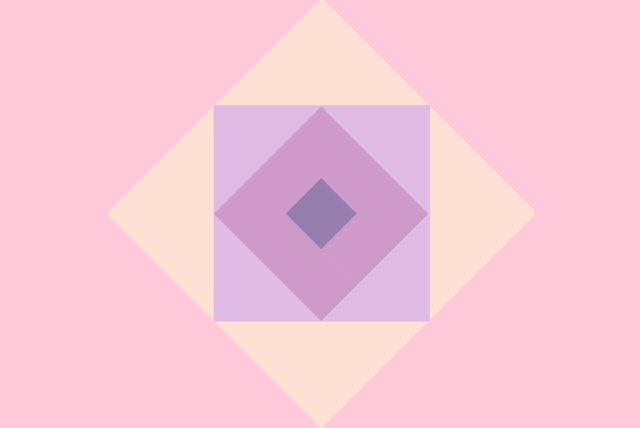
Give the GLSL for this background, as a Shadertoy shader.

```glsl
// Nested geometric quilt: a cream diamond on pink holds a lavender square,
// which holds a mauve diamond with a small purple one at its heart.
// Each shape is a signed distance painted in order with a smooth edge.

float diamond(vec2 p, float radius) {
    return (abs(p.x) + abs(p.y) - radius) * 0.7071;
}

float square(vec2 p, float halfSide) {
    return max(abs(p.x), abs(p.y)) - halfSide;
}

// Coverage of a shape, blended over about one pixel
float cover(float dist) {
    return clamp(0.5 - dist * iResolution.y, 0.0, 1.0);
}

void mainImage(out vec4 fragColor, in vec2 fragCoord) {
    // Centred coordinates, one unit per canvas height
    vec2 p = (fragCoord - 0.5 * iResolution.xy) / iResolution.y;

    vec3 pink = vec3(1.0, 0.788, 0.851);
    vec3 cream = vec3(0.996, 0.878, 0.831);
    vec3 lavender = vec3(0.878, 0.737, 0.898);
    vec3 mauve = vec3(0.804, 0.604, 0.792);
    vec3 purple = vec3(0.588, 0.494, 0.686);

    // Outer diamond, its right tip trimmed
    float outer = max(diamond(p - vec2(0.0039, 0.002), 0.503), p.x - 0.5);
    vec3 color = mix(pink, cream, cover(outer));

    // Square with a thin pale rim
    float panel = square(p - vec2(0.0043, 0.0016), 0.2522);
    color = mix(color, lavender, 0.4 * cover(panel - 0.0015));
    color = mix(color, lavender, cover(panel));

    // Middle diamond
    color = mix(color, mauve, cover(diamond(p - vec2(0.0025, 0.0006), 0.2506)));

    // Faint seams running down from the inner diamond's lower tip
    vec2 q = p - vec2(0.003, -0.082);
    float seam = max(abs(abs(q.x) + q.y) * 0.7071 - 0.0005, abs(q.x) - 0.085);
    color = mix(color, lavender, 0.15 * cover(seam));

    // Inner diamond
    color = mix(color, purple, cover(diamond(p - vec2(0.003, 0.001), 0.083)));

    fragColor = vec4(color, 1.0);
}
```
